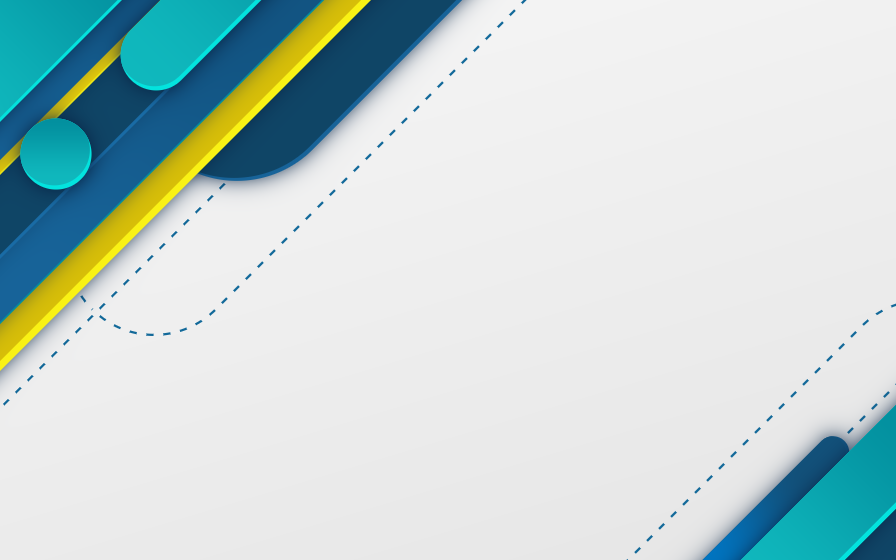
Reproduce this background procedurally as a WebGL 1 fragment shader.

```glsl
precision highp float;
// Diagonal teal, blue and yellow bands with pills and dashed outlines on pale grey.

uniform vec2 u_resolution;

#define DASH_PERIOD 0.0303
#define DASH_HALF_LENGTH 0.0064
#define DASH_HALF_WIDTH 0.0020
#define RIM 0.0075
#define SHADOW_SIZE 0.022
#define SHADOW_STRENGTH 0.42

const vec3 NAVY = vec3(0.06, 0.27, 0.40);
const vec3 BLUE = vec3(0.09, 0.39, 0.60);
const vec3 DEEP_BLUE = vec3(0.07, 0.33, 0.51);
const vec3 VIVID_BLUE = vec3(0.00, 0.46, 0.76);
const vec3 TEAL = vec3(0.06, 0.72, 0.74);
const vec3 DEEP_TEAL = vec3(0.01, 0.56, 0.62);
const vec3 CYAN = vec3(0.01, 0.89, 0.87);
const vec3 YELLOW = vec3(0.85, 0.75, 0.03);
const vec3 BRIGHT_YELLOW = vec3(0.98, 0.95, 0.08);
const vec3 DASH_BLUE = vec3(0.07, 0.41, 0.60);
const vec3 SHADOW = vec3(0.03, 0.14, 0.27);

// Antialiased coverage of a signed distance.
float cover(float d) {
  return clamp(0.5 - d * u_resolution.y, 0.0, 1.0);
}

// Distance across the bands (x) and along them towards the upper right (y).
vec2 diagonal(vec2 p) {
  return vec2(p.x + p.y, p.x - p.y) * 0.70710678;
}

// Half-infinite pill: round at its centre, running on in direction side.
float pill(vec2 p, vec2 center, float radius, float side) {
  vec2 q = diagonal(p - center);
  return length(vec2(q.x, min(q.y * side, 0.0))) - radius;
}

// Dash coverage from arc length and distance to the stroke.
float dashes(float arc, float d) {
  float gap = abs(mod(arc, DASH_PERIOD) - 0.5 * DASH_PERIOD);
  return cover(max(gap - DASH_HALF_LENGTH, abs(d) - DASH_HALF_WIDTH));
}

float dashedPill(vec2 p, vec2 center, float radius, float side) {
  vec2 q = diagonal(p - center);
  q = vec2(abs(q.x), q.y * side);
  float arc = q.y > 0.0 ? q.y : -radius * atan(-q.y, q.x);
  return dashes(arc - 0.22 * DASH_PERIOD, pill(p, center, radius, side));
}

// Soft shadow, then a rim, then the face inside it.
vec3 paint(vec3 base, float body, float face, vec3 rim, vec3 fill, float strength) {
  float shade = exp(-max(body, 0.0) / SHADOW_SIZE);
  base = mix(base, SHADOW, strength * shade * shade * (2.0 - shade));
  base = mix(base, rim, cover(body));
  return mix(base, fill, cover(max(body, face)));
}

vec3 teal(float t) {
  return mix(TEAL, DEEP_TEAL, smoothstep(0.0, 1.0, t));
}

void main() {
  // Height is one unit, measured downwards from the top left.
  vec2 p = vec2(gl_FragCoord.x, u_resolution.y - gl_FragCoord.y) / u_resolution.y;
  vec2 q = diagonal(p);
  float across = q.x;
  float along = q.y;

  // Pale backdrop
  vec3 color = vec3(mix(0.968, 0.898, clamp((0.3 * p.x + p.y) / 1.48, 0.0, 1.0)));

  // Dashed outlines
  float ink = dashedPill(p, vec2(0.275, 0.442), 0.156, 1.0);
  ink = max(ink, dashedPill(p, vec2(1.650, 0.692), 0.156, -1.0));
  ink = max(ink, dashes(along, across - 0.5156));
  ink = max(ink, dashes(along, across - 1.6175));
  color = mix(color, DASH_BLUE, ink);

  // Upper left: navy pill below the stacked bands
  vec2 navyCenter = vec2(0.423, 0.131);
  vec2 lift = vec2(0.7071 * RIM);
  color = paint(color, pill(p, navyCenter, 0.192, 1.0),
    pill(p + lift, navyCenter, 0.192, 1.0), BLUE, NAVY, SHADOW_STRENGTH);
  color = paint(color, across - 0.4685, across - 0.4560,
    BRIGHT_YELLOW, YELLOW, SHADOW_STRENGTH);
  vec3 blueFill = mix(BLUE, DEEP_BLUE, smoothstep(-0.35, 0.35, along));
  color = paint(color, across - 0.4095, across - 0.4065,
    DEEP_TEAL, blueFill, 0.25);
  color = paint(color, across - 0.3270, across - 0.3215, BLUE * 1.08, NAVY, 0.15);
  color = paint(color, across - 0.2210, across - 0.2180,
    BRIGHT_YELLOW, vec3(0.93, 0.82, 0.03), 0.20);
  color = paint(color, across - 0.2018, across - 0.2018, blueFill, blueFill, 0.15);
  color = paint(color, across - 0.1540, across - 0.1485,
    CYAN, teal((along + 0.2) / 0.45), SHADOW_STRENGTH);

  // Teal pill and disc
  vec2 tealCenter = vec2(0.279, 0.098);
  vec2 discCenter = vec2(0.100, 0.275);
  vec2 drop = vec2(0.003, RIM);
  color = paint(color, pill(p, tealCenter, 0.0635, 1.0),
    pill(p + drop, tealCenter, 0.0635, 1.0), CYAN, teal((along - 0.08) / 0.5), 0.5);
  color = paint(color, length(p - discCenter) - 0.0635,
    length(p + drop - discCenter) - 0.0635, CYAN, teal((0.325 - p.y) / 0.12), 0.5);

  // Lower right: blue pill, navy corner and teal band
  vec2 blueCenter = vec2(1.4875, 0.808);
  vec3 pillFill = mix(VIVID_BLUE, mix(NAVY, BLUE, 0.4), smoothstep(0.18, 0.42, along));
  color = paint(color, pill(p, blueCenter, 0.029, -1.0),
    pill(p + vec2(0.006, 0.0), blueCenter, 0.029, -1.0), DEEP_BLUE, pillFill, 0.35);
  color = mix(color, NAVY, cover(1.6425 - across));
  color = paint(color, abs(across - 1.7081) - 0.0656, across - 1.7655,
    CYAN, teal((along - 0.2) / 0.45), SHADOW_STRENGTH);

  gl_FragColor = vec4(color, 1.0);
}
```
